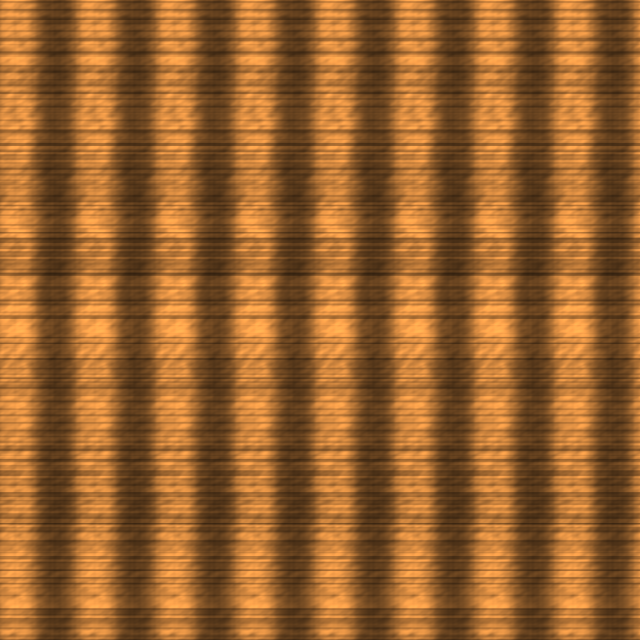
Reproduce this texture procedurally as a WebGL 2 fragment shader.

```glsl
#version 300 es
precision highp float;

uniform vec2 u_resolution;
out vec4 outColor;

const vec3 COPPER = vec3(1.0, 0.645, 0.302);
const float STRIPES = 8.03;        // vertical folds across the canvas
const float STRIPE_PHASE = 0.20;   // centre of the first bright fold
const float VALLEY_SHADE = 0.38;
const float RIDGE_SHADE = 0.88;
const vec2 MOTTLE_CELLS = vec2(10.0, 116.0); // per fold, per canvas height
const float MOTTLE_SLANT = 0.6;
const float MOTTLE_DEPTH = 0.40;
const float BAND_ROWS = 24.0;
const float BAND_DEPTH = 0.17;
const float LINE_ROWS = 330.0;
const float LINE_DEPTH = 0.45;
const float FIBRE_COLUMNS = 32.0;  // per fold
const float FIBRE_DEPTH = 0.08;

float hash(vec2 p) {
    vec3 q = fract(vec3(p.xyx) * 0.1031);
    q += dot(q, q.yzx + 33.33);
    return fract((q.x + q.y) * q.z);
}

// Value noise that wraps horizontally after the given number of cells
float wrappedNoise(vec2 p, float cells) {
    vec2 i = floor(p);
    vec2 f = fract(p);
    f = f * f * (3.0 - 2.0 * f);
    float left = mod(i.x, cells);
    float right = mod(i.x + 1.0, cells);
    return mix(mix(hash(vec2(left, i.y)), hash(vec2(right, i.y)), f.x),
               mix(hash(vec2(left, i.y + 1.0)), hash(vec2(right, i.y + 1.0)), f.x), f.y);
}

float rowNoise(float y, float seed) {
    float i = floor(y);
    float f = smoothstep(0.0, 1.0, y - i);
    return mix(hash(vec2(seed, i)), hash(vec2(seed, i + 1.0)), f);
}

// Smooth rounded folds with broad ridges
float foldShade(float x) {
    float wave = cos(6.2831853 * (x - STRIPE_PHASE));
    return mix(VALLEY_SHADE, RIDGE_SHADE, smoothstep(-1.05, 0.95, wave));
}

// Soft slanted blotches, the same in every fold
float mottle(float x, float y) {
    vec2 p = vec2(x, y) * MOTTLE_CELLS;
    p.x -= MOTTLE_SLANT * p.y;
    float coarse = wrappedNoise(p, MOTTLE_CELLS.x);
    float fine = wrappedNoise(p * 2.0 + vec2(0.0, 517.0), MOTTLE_CELLS.x * 2.0);
    return mix(coarse, fine, 0.3) - 0.5;
}

// Dense thin dark scratches running the full width
float scratches(float y) {
    float fine = smoothstep(0.3, 1.0, rowNoise(y * LINE_ROWS, 41.0));
    float wide = smoothstep(0.5, 1.0, rowNoise(y * LINE_ROWS * 0.45, 73.0));
    return 0.65 * fine + 0.3 * wide;
}

void main() {
    vec2 uv = gl_FragCoord.xy / u_resolution;
    float x = uv.x * STRIPES;

    // Broad horizontal bands and faint vertical fibres
    float bands = rowNoise(uv.y * BAND_ROWS, 11.0) - 0.5;
    float fibres = wrappedNoise(vec2(x * FIBRE_COLUMNS, 7.0), FIBRE_COLUMNS) - 0.5;

    float grain = 1.04 + MOTTLE_DEPTH * mottle(x, uv.y)
                + BAND_DEPTH * bands + FIBRE_DEPTH * fibres;
    float shade = foldShade(x) * grain * (1.0 - LINE_DEPTH * scratches(uv.y));

    outColor = vec4(clamp(COPPER * shade, 0.0, 1.0), 1.0);
}
```
